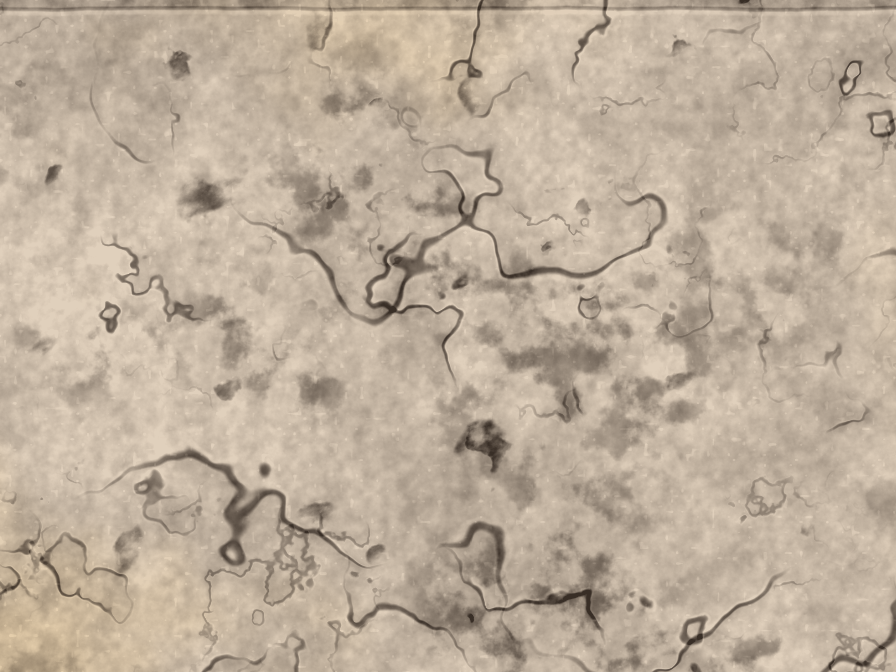
A Shadertoy shader for this texture:

```glsl
// A weathered beige limestone slab with wandering cracks, slanted pits and soot.
// Cracks are noise contours that fade in and out; pits are rough ellipses
// scattered over a jittered grid; layered noise gives mottling and grain.

float hash(vec2 p) {
    vec3 q = fract(p.xyx * 0.1031);
    q += dot(q, q.yzx + 33.33);
    return fract((q.x + q.y) * q.z);
}

float noise(vec2 p) {
    vec2 i = floor(p), f = fract(p);
    f = f * f * (3.0 - 2.0 * f);
    return mix(mix(hash(i), hash(i + vec2(1, 0)), f.x),
               mix(hash(i + vec2(0, 1)), hash(i + vec2(1, 1)), f.x), f.y);
}

float fbm(vec2 p) {
    float sum = 0.0, amp = 0.5;
    for (int i = 0; i < 5; i++) {
        sum += amp * noise(p);
        p = mat2(1.6, 1.2, -1.2, 1.6) * p + 17.3;
        amp *= 0.5;
    }
    return sum;
}

// Approximate signed distance to a meandering noise contour
float seam(vec2 p, float freq) {
    vec2 q = p * freq;
    float e = 0.03, n = fbm(q);
    vec2 slope = (vec2(fbm(q + vec2(e, 0)), fbm(q + vec2(0, e))) - n) / e;
    return (n - 0.485) / (max(length(slope), 0.45) * freq);
}

// Tone change of one crack layer: dark core, shaded side, lit lip
float crack(vec2 p, float freq, float width, float presence, float px) {
    float d = seam(p, freq);
    float w = width * (0.25 + 1.5 * presence * noise(p * 11.0 + 5.0));
    float core = 1.0 - smoothstep(0.25 * w, w + px, abs(d));
    float shade = exp(-abs(d) / (2.5 * width)) * smoothstep(-width, width, d);
    float lip = smoothstep(-3.0 * w, -1.6 * w, d) * (1.0 - smoothstep(-1.6 * w, -0.7 * w, d));
    return presence * (0.1 * lip - 0.66 * core - 0.16 * shade);
}

// Depth of scattered pits in x, lit-to-shaded position inside them in y
vec2 pits(vec2 p, float cell, float chance) {
    vec2 rough = vec2(fbm(p * 17.0), fbm(p * 17.0 + 40.0)) - 0.485;
    vec2 q = p / cell + rough * 0.45, result = vec2(0);
    for (int y = -1; y <= 1; y++)
    for (int x = -1; x <= 1; x++) {
        vec2 id = floor(q) + vec2(x, y);
        if (hash(id + 71.0) > chance) continue;
        vec2 d = q - id - 0.2 - 0.6 * vec2(hash(id + 3.0), hash(id + 9.0));
        float a = 0.2 + 1.2 * hash(id + 23.0);
        d = mat2(cos(a), -sin(a), sin(a), cos(a)) * d;
        float size = mix(0.1, 0.3, pow(hash(id + 31.0), 2.0));
        float r = length(d / vec2(size, size * 0.5));
        float depth = 1.0 - smoothstep(0.65, 1.1, r);
        if (depth > result.x) result = vec2(depth, d.y / size);
    }
    return result;
}

void mainImage(out vec4 fragColor, in vec2 fragCoord) {
    vec2 p = fragCoord / iResolution.y;
    float px = 1.0 / iResolution.y;
    vec2 s = p + 7.0;

    // Broad mottling, blotches and grain
    float broad = fbm(s * 2.5);
    float grain = fbm(s * 75.0);
    float tone = 1.04 + 0.4 * (broad - 0.485)
               + 0.32 * (fbm(s * 13.0 + 3.0) - 0.485) + 0.34 * (grain - 0.485);

    // Shallow relief lit from the lower right
    vec2 light = vec2(0.004, -0.003);
    tone += 0.5 * (fbm(s * 16.0) - fbm((s + light) * 16.0));

    // Soot gathered in rough patches
    float wear = smoothstep(0.42, 0.68, fbm(s * 3.2 + 50.0));
    float soot = smoothstep(0.46, 0.7, fbm(s * 26.0 + 20.0));
    tone -= soot * (0.08 + 0.45 * wear);

    // Long cracks, branches and hairlines
    float longCracks = smoothstep(0.43, 0.6, fbm(s * 3.0 + 90.0));
    float branches = smoothstep(0.48, 0.65, fbm(s * 4.5 + 130.0));
    float hairlines = smoothstep(0.47, 0.66, fbm(s * 6.0 + 170.0));
    tone += crack(s, 2.3, 0.0055, longCracks, px);
    tone += crack(s + 31.0, 5.0, 0.0035, branches, px);
    tone += 0.55 * crack(s + 63.0, 11.0, 0.0022, hairlines, px);

    // Large and small pits with ridged, shaded floors
    float ridges = fbm(mat2(0.8, -0.6, 0.6, 0.8) * s * vec2(28.0, 42.0));
    vec2 large = pits(s, 0.3, 0.4);
    vec2 small = pits(s + 19.0, 0.13, 0.2);
    tone -= large.x * clamp(0.28 + 0.5 * large.y + 1.8 * (ridges - 0.46), 0.02, 0.8);
    tone -= small.x * clamp(0.22 + 0.4 * small.y + 1.6 * (ridges - 0.46), 0.0, 0.65);

    // Pale flecks
    tone += 0.12 * smoothstep(0.82, 0.97, noise(s * 130.0));

    // Worn joint along the top edge
    float joint = p.y - 0.985 - 0.006 * (fbm(vec2(p.x * 12.0, 4.0)) - 0.485);
    tone -= smoothstep(0.0, 0.004, joint) * (0.12 + 0.9 * max(fbm(s * 38.0) - 0.42, 0.0));
    tone -= 0.3 * (1.0 - smoothstep(0.001, 0.003 + px, abs(joint - 0.002)));
    tone += 0.1 * (1.0 - smoothstep(0.001, 0.004 + px, abs(joint + 0.004)));

    // Dark crevice to pale stone, slightly ochre in places
    vec3 crevice = vec3(0.22, 0.18, 0.15), stone = vec3(0.76, 0.70, 0.63);
    vec3 color = mix(crevice, stone, clamp(tone, 0.0, 1.22));
    float ochre = smoothstep(0.45, 0.7, fbm(s * 2.0 + 210.0)) * (1.0 - 0.5 * p.x);
    color *= mix(vec3(1.0), vec3(1.02, 0.99, 0.91), ochre);
    fragColor = vec4(color, 1.0);
}
```
